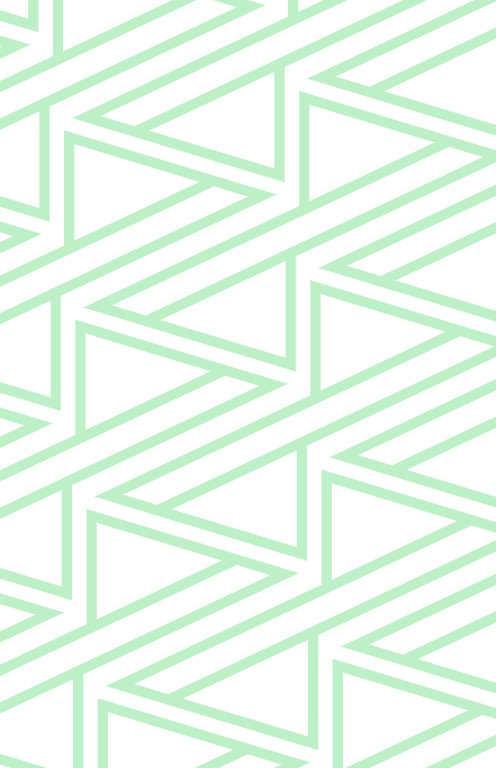
This pattern is drawn by a WebGL 1 fragment shader. Its source:

```glsl
precision highp float;
// Interlocking outlined triangles and long slanted bands, green on white.
// A skewed lattice repeats one motif and its half-turned twin; each stroke
// is a strip cut by half-planes, which keeps corners and tips sharp.

uniform vec2 u_resolution;

// Lengths are fractions of the canvas height, with y pointing up.
#define STEP_ACROSS vec2(0.306, 0.0514)
#define STEP_DOWN vec2(0.0146, -0.2465)
#define CENTRE vec2(0.227, 0.7965)
#define TIP vec2(0.1331, -0.0497)
#define LEFT_SIDE -0.1436
#define HALF_LINE 0.0067
#define FALL_SLOPE 0.302
#define RISE_SLOPE 0.47
#define LINE_COLOUR vec3(0.74, 0.94, 0.78)
#define GROUND_COLOUR vec3(1.0)

// Strip lying just below an edge at signed distance zero.
float strip(float edge) {
    return abs(edge + HALF_LINE) - HALF_LINE;
}

// Signed distance to one triangle and the long band line beneath it.
float motif(vec2 p) {
    vec2 fallNormal = normalize(vec2(FALL_SLOPE, 1.0));
    vec2 riseNormal = normalize(vec2(-RISE_SLOPE, 1.0));
    vec2 bandStart = STEP_DOWN - STEP_ACROSS - TIP;

    float fallEdge = dot(p - TIP, fallNormal);
    float tipEdge = dot(p - TIP, riseNormal);
    float bandEdge = dot(p - bandStart, riseNormal);
    float startEdge = dot(p - bandStart, fallNormal);
    float sideEdge = LEFT_SIDE - p.x;

    // Falling top bar, upright side, and rising band line.
    float topBar = max(strip(fallEdge), max(sideEdge, -tipEdge));
    float upright = max(strip(sideEdge), max(fallEdge, -bandEdge - HALF_LINE));
    float band = max(strip(bandEdge), max(fallEdge + HALF_LINE, -startEdge));
    return min(topBar, min(upright, band));
}

// Lattice coordinates of a point, in repeats across and down.
vec2 toLattice(vec2 p) {
    vec2 a = STEP_ACROSS;
    vec2 b = STEP_DOWN;
    return vec2(p.x * b.y - p.y * b.x, a.x * p.y - a.y * p.x)
        / (a.x * b.y - a.y * b.x);
}

// Nearest stroke among the surrounding repeats.
float pattern(vec2 p) {
    vec2 cell = floor(toLattice(p) + 0.5);
    vec2 local = p - cell.x * STEP_ACROSS - cell.y * STEP_DOWN;
    float nearest = 1.0;
    for (int j = -2; j <= 2; j++) {
        for (int i = -2; i <= 2; i++) {
            vec2 q = local - float(i) * STEP_ACROSS - float(j) * STEP_DOWN;
            nearest = min(nearest, min(motif(q), motif(-q)));
        }
    }
    return nearest;
}

void main() {
    vec2 p = gl_FragCoord.xy / u_resolution.y - CENTRE;
    float pixel = 1.0 / u_resolution.y;
    float ink = 1.0 - smoothstep(-0.75 * pixel, 0.75 * pixel, pattern(p));
    gl_FragColor = vec4(mix(GROUND_COLOUR, LINE_COLOUR, ink), 1.0);
}
```
